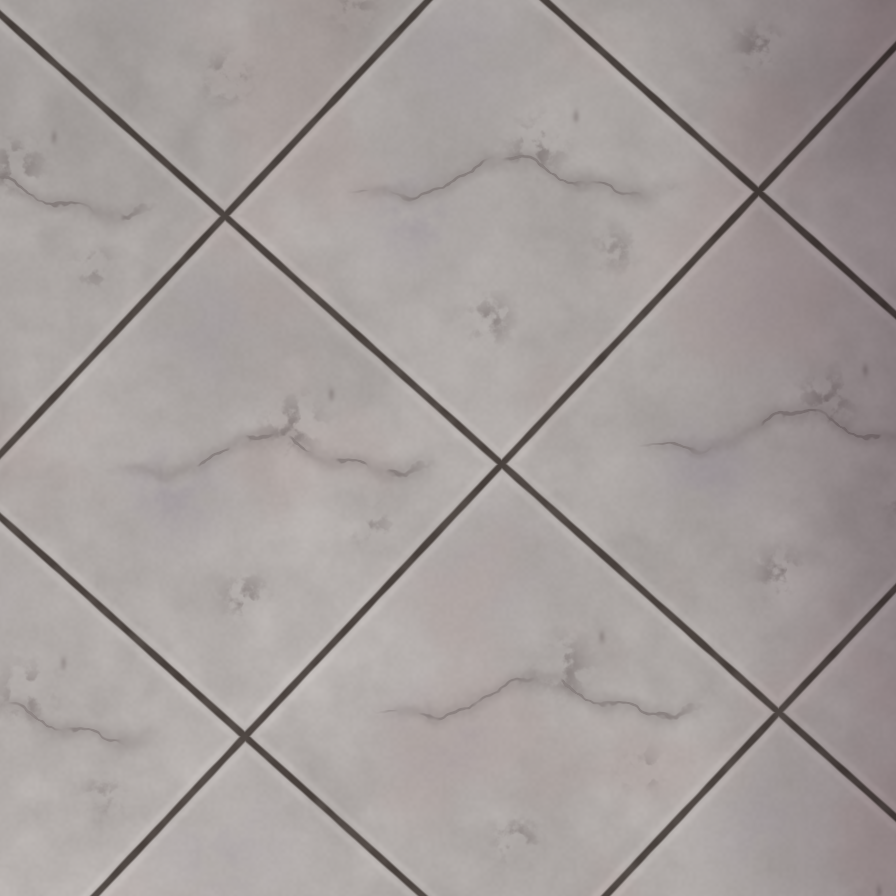
Write a Shadertoy shader that draws this texture.

```glsl
// Diagonal grey stone floor tiles with faint veins, dark joints and uneven light.

const vec2 CROSSING = vec2(0.560, 0.482);   // one joint crossing
const vec2 EDGE_DOWN = vec2(0.309, -0.277); // tile edge falling to the right
const vec2 EDGE_UP = vec2(0.2865, 0.304);   // tile edge rising to the right
const float JOINT_HALF_WIDTH = 0.0037;
const vec3 STONE = vec3(0.682, 0.660, 0.650);
const vec3 LILAC = vec3(0.610, 0.580, 0.605);
const vec3 ROSE = vec3(0.690, 0.625, 0.615);
const vec3 VEIN = vec3(0.490, 0.455, 0.450);
const vec3 JOINT = vec3(0.300, 0.270, 0.255);

float hash(vec2 p) {
    p = fract(p * vec2(0.1031, 0.1173));
    p += dot(p, p.yx + 33.33);
    return fract((p.x + p.y) * p.x * 17.0);
}

float noise(vec2 p) {
    vec2 i = floor(p);
    vec2 f = fract(p);
    f = f * f * (3.0 - 2.0 * f);
    float low = mix(hash(i), hash(i + vec2(1, 0)), f.x);
    float high = mix(hash(i + vec2(0, 1)), hash(i + 1.0), f.x);
    return mix(low, high, f.y);
}

float fbm(vec2 p) {
    float sum = 0.0;
    float gain = 0.5;
    for (int i = 0; i < 4; i++) {
        sum += gain * noise(p);
        p = mat2(1.6, 1.2, -1.2, 1.6) * p + 7.3;
        gain *= 0.5;
    }
    return sum / 0.9375;
}

// Soft round patch: 1 at the centre, fading out over the radius
float patchMask(vec2 p, vec2 centre, float radius) {
    vec2 d = (p - centre) / radius;
    return exp(-2.0 * dot(d, d));
}

// Thin wandering crack across a tile, broken up along its length
float veinMask(vec2 q, float seed) {
    float wiggle = 0.040 * (fbm(q * 24.0 + 40.0) - 0.5);
    float path = 0.030 + 0.020 * cos(23.0 * (q.x - 0.03)) + wiggle;
    float d = abs(q.y - path);
    float ends = smoothstep(-0.16, -0.11, q.x) * smoothstep(0.23, 0.16, q.x);
    float breaks = smoothstep(0.34, 0.65, noise(q * 38.0 + seed * 50.0));
    float line = smoothstep(0.0030, 0.0004, d);
    float halo = 0.30 * exp(-d * d / 0.00012);
    return ends * (line * breaks * 0.62 + halo);
}

// Stone surface; q is the position relative to the tile centre
vec3 stoneColour(vec2 p, vec2 q, float seed) {
    float cloud = fbm(p * 8.0 + 20.0);
    float mottle = fbm(p * 34.0 + 60.0);
    vec3 colour = STONE + 0.09 * (cloud - 0.5) + 0.06 * (mottle - 0.5);

    // Tinted clouds
    float lilac = patchMask(q, vec2(-0.075, -0.015), 0.075)
                + 0.6 * patchMask(q, vec2(-0.03, 0.17), 0.10);
    colour = mix(colour, LILAC, 0.65 * lilac * smoothstep(0.25, 0.7, mottle));
    float rose = smoothstep(0.52, 0.72, fbm(p * 6.0 + 90.0));
    colour = mix(colour, ROSE, 0.35 * rose);

    // Vein, smudges and one small chip
    float smudge = patchMask(q, vec2(0.006, -0.131), 0.032)
                 + patchMask(q, vec2(0.060, 0.063), 0.038)
                 + 0.7 * patchMask(q, vec2(0.147, -0.052), 0.030);
    float flecks = smoothstep(0.45, 0.70, fbm(q * 65.0 + seed * 30.0));
    float chip = patchMask(q * vec2(1.0, 0.5), vec2(0.102, 0.048), 0.005);
    float marks = veinMask(q, seed) + 0.65 * smudge * flecks + 0.5 * chip;
    return mix(colour, VEIN, min(marks, 0.75));
}

// Dim top and a purplish shadow along the right side
vec3 roomLight(vec2 p) {
    float top = smoothstep(0.45, 1.1, p.y);
    float side = smoothstep(0.72, 1.06, p.x + 0.10 * (p.y - 0.5));
    float corner = smoothstep(0.9, 0.0, length(p));
    vec3 light = vec3(1.0 - 0.055 * top + 0.030 * corner);
    return light * mix(vec3(1.0), vec3(0.79, 0.75, 0.78), side);
}

void mainImage(out vec4 fragColor, in vec2 fragCoord) {
    vec2 p = fragCoord / iResolution.y;
    float pixel = 1.0 / iResolution.y;

    // Slanted tile grid
    mat2 grid = mat2(EDGE_DOWN, EDGE_UP);
    vec2 cell = inverse(grid) * (p - CROSSING);
    vec2 tile = floor(cell);
    vec2 q = p - CROSSING - grid * (tile + 0.5);
    float seed = hash(tile + 19.0);
    q += 0.016 * (vec2(seed, hash(tile + 47.0)) - 0.5);

    // Distance to the nearest joint
    vec2 span = determinant(grid) / vec2(length(EDGE_UP), length(EDGE_DOWN));
    vec2 toEdge = (0.5 - abs(fract(cell) - 0.5)) * span;
    float d = min(toEdge.x, toEdge.y);

    vec3 colour = stoneColour(p, q, seed) + 0.016 * (seed - 0.5);
    colour += 0.035 * exp(-pow((d - 0.0085) / 0.004, 2.0));
    float width = JOINT_HALF_WIDTH + 0.0008 * (noise(p * 45.0) - 0.5);
    float soft = 0.0010 + 0.5 * pixel;
    float joint = 1.0 - smoothstep(width - soft, width + soft, d);
    colour = mix(colour, JOINT + 0.06 * (noise(p * 70.0) - 0.5), joint);
    colour += 0.014 * (noise(p * 240.0) - 0.5);
    fragColor = vec4(colour * roomLight(p), 1.0);
}
```
